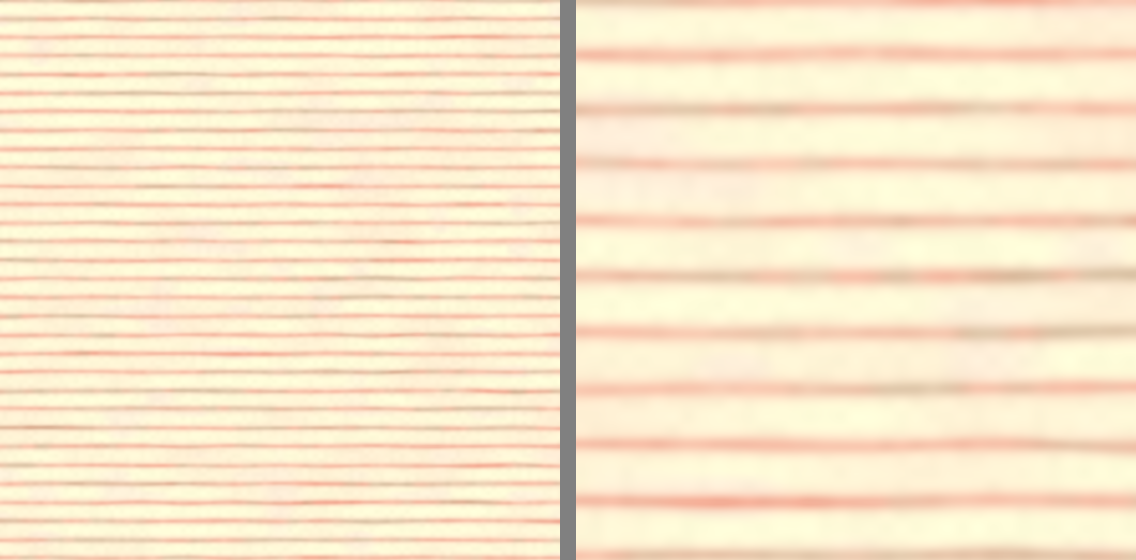
Left, the full canvas; right, a detail of the centre.
Reproduce this texture procedurally as a three.js fragment shader.

```glsl
// Cream paper ruled with thirty thin, soft, horizontal salmon lines.
// Each line is a Gaussian profile around a whole row number; value noise
// varies its height, strength and hue, and mottles the paper between.
varying vec2 vUv;

float hash(vec2 p) {
  vec3 q = fract(vec3(p.xyx) * 0.1031);
  q += dot(q, q.yzx + 33.33);
  return fract((q.x + q.y) * q.z);
}

float noise(vec2 p) {
  vec2 cell = floor(p);
  vec2 f = fract(p);
  f = f * f * (3.0 - 2.0 * f);
  return mix(mix(hash(cell), hash(cell + vec2(1.0, 0.0)), f.x),
             mix(hash(cell + vec2(0.0, 1.0)), hash(cell + vec2(1.0, 1.0)), f.x), f.y);
}

// Noise along x that is independent for every row
float rowNoise(float x, float row, float seed) {
  return noise(vec2(x + seed * 17.0, row * 3.0 + seed * 131.0));
}

void main() {
  float x = vUv.x;
  float t = (1.0 - vUv.y) * 30.1;
  float row = floor(t + 0.5);
  float band = floor(t);

  // Paper: pale yellow in the middle of each band, cream near the lines
  vec3 cream = vec3(1.0, 0.942, 0.835);
  vec3 yellow = vec3(0.998, 0.992, 0.855);
  vec3 blush = vec3(0.995, 0.925, 0.865);
  float middle = 1.0 - abs(fract(t) - 0.5) * 2.0;
  float patches = noise(vec2(x * 9.0, t * 0.4) + 40.0);
  float streaks = rowNoise(x * 14.0, band, 1.0);
  float glow = smoothstep(0.1, 0.75, middle) * smoothstep(0.1, 0.75, 0.55 * patches + 0.45 * streaks);
  vec3 color = mix(cream, yellow, glow);
  color = mix(color, blush, 0.6 * smoothstep(0.68, 0.95, noise(vec2(x * 14.0, t * 0.9) + 90.0)));

  // Line: slight waver, uneven weight and worn stretches
  float waver = 0.07 * (rowNoise(x * 12.0, row, 2.0) - 0.5) + 0.06 * (hash(vec2(row, 7.0)) - 0.5);
  float distanceToLine = t - row - waver;
  float width = 0.12 + 0.04 * rowNoise(x * 24.0, row, 3.0);
  float line = exp(-pow(abs(distanceToLine) / width, 2.0));
  float wear = 0.6 + 0.28 * rowNoise(x * 10.0, row, 4.0) + 0.25 * rowNoise(x * 55.0, row, 5.0);

  // Ink drifts from salmon to grey tan, with a few stronger stretches
  vec3 salmon = vec3(0.965, 0.765, 0.675);
  vec3 tan = vec3(0.865, 0.79, 0.675);
  float hue = 0.6 * rowNoise(x * 6.0, row, 6.0) + 0.4 * rowNoise(x * 40.0, row, 7.0);
  vec3 ink = mix(salmon, tan, smoothstep(0.35, 0.8, hue));
  ink -= vec3(0.01, 0.07, 0.07) * smoothstep(0.75, 0.95, rowNoise(x * 7.0, row, 8.0));
  color = mix(color, ink, clamp(line * wear, 0.0, 1.0));

  // Faint warm halo around the line and fine paper grain
  color -= vec3(0.0, 0.018, 0.02) * exp(-pow(abs(distanceToLine) / 0.3, 2.0));
  color += 0.022 * (noise(vec2(x * 110.0, t * 4.0)) - 0.5);

  gl_FragColor = vec4(clamp(color, 0.0, 1.0), 1.0);
}
```
